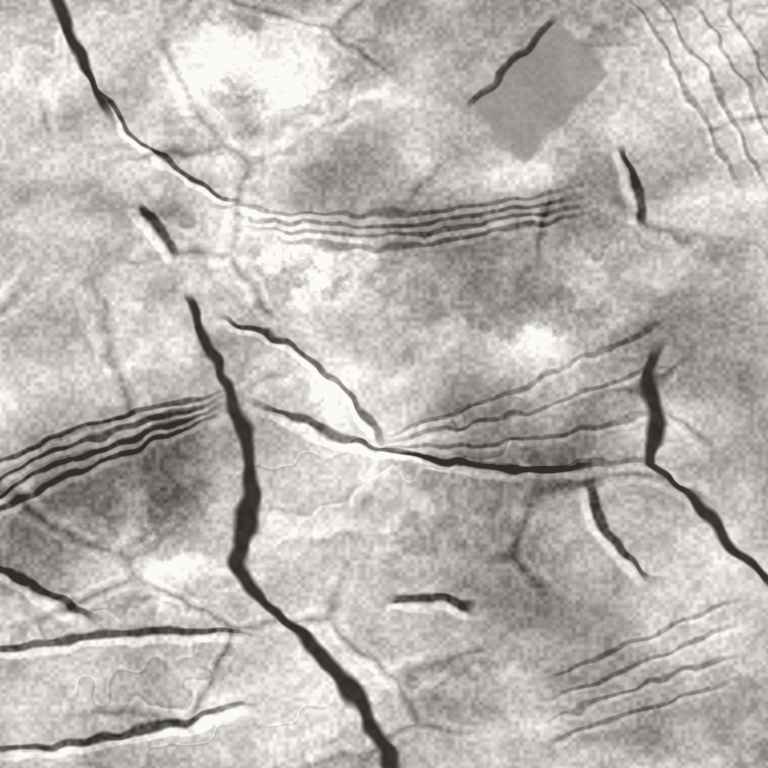
This texture is drawn by a Shadertoy shader. Its source:

```glsl
// Weathered grey rock: mottled stone with chalky patches, embossed creases and dark cracks.
// Layered value noise gives the mottling, warped cell borders give the creases,
// and bent strokes with ragged edges give the seams and open fissures.

const float BASE_TONE = 0.69;
const float MOTTLE = 1.12;        // contrast of the clouded stone
const float GRAIN = 0.17;         // contrast of the finest speckle
const float RELIEF = 0.15;        // strength of the embossed wisps
const float CREASE_DEPTH = 0.16;
const float CHALK = 0.30;         // brightness of the pale patches
const float CRACK_TONE = 0.17;
const float EDGE = 0.0022;        // softness of strokes, in canvas units
const vec3 WARMTH = vec3(0.010, 0.0, -0.010);

float hash(vec2 p) {
    vec3 h = fract(p.xyx * 0.1031);
    h += dot(h, h.yzx + 33.33);
    return fract((h.x + h.y) * h.z);
}

float noise(vec2 p) {
    vec2 i = floor(p), f = fract(p);
    f = f * f * (3.0 - 2.0 * f);
    return mix(mix(hash(i), hash(i + vec2(1, 0)), f.x),
               mix(hash(i + vec2(0, 1)), hash(i + vec2(1, 1)), f.x), f.y);
}

float fbm(vec2 p) {
    float sum = 0.0, weight = 1.0, total = 0.0;
    for (int i = 0; i < 6; i++) {
        sum += weight * noise(p);
        total += weight;
        weight *= 0.6;
        p = p * 2.03 + 17.3;
    }
    return sum / total;
}

// Gap between the nearest and second nearest cell points: zero on a border
float cellBorder(vec2 p) {
    vec2 cell = floor(p);
    float near = 9.0, next = 9.0;
    for (int y = -1; y <= 1; y++)
    for (int x = -1; x <= 1; x++) {
        vec2 c = cell + vec2(x, y);
        float d = length(c + vec2(hash(c), hash(c + 57.0)) - p);
        next = min(next, max(near, d));
        near = min(near, d);
    }
    return next - near;
}

float slit(float offset, float width) {
    return 1.0 - smoothstep(0.4 * width, width + EDGE, abs(offset));
}

// Bent, tapered stroke from a to b with a pale lip along one side
float seam(vec2 p, vec2 a, vec2 b, float bend, float width) {
    float len = length(b - a);
    vec2 dir = (b - a) / len, q = p - a;
    float s = dot(q, dir) / len;
    float offset = dot(q, vec2(-dir.y, dir.x)) - 4.0 * bend * s * (1.0 - s);
    float taper = smoothstep(0.0, 0.15, s) * (1.0 - smoothstep(0.8, 1.0, s));
    float w = width * (0.35 + 1.1 * noise(vec2(s * len * 30.0, len * 91.0)));
    return taper * (slit(offset, w) - 0.4 * slit(offset + 2.2 * width, width));
}

float glow(vec2 p, vec2 center, vec2 size) {
    vec2 d = (p - center) / size;
    return exp(-dot(d, d));
}

void mainImage(out vec4 fragColor, in vec2 fragCoord) {
    vec2 uv = fragCoord / iResolution.xy;
    vec2 drift = vec2(noise(uv * 6.0), noise(uv * 6.0 + 40.0)) - 0.5;
    vec2 jag = vec2(noise(uv * 45.0), noise(uv * 45.0 + 80.0)) - 0.5;
    vec2 p = uv + 0.018 * drift + 0.011 * jag;

    // Clouded stone, drawn out along a gently rising grain
    vec2 bed = mat2(0.97, -0.22, 0.22, 0.97) * (uv + 0.06 * drift) * vec2(0.8, 1.15);
    float tone = BASE_TONE + MOTTLE * (fbm(bed * 5.0 + 3.0) - 0.5);
    tone += GRAIN * (noise(uv * 190.0) - 0.5);

    // Embossed wisps: light on one side of a noise contour, dark on the other
    float contour = (noise(bed * vec2(6.0, 15.0) + 0.8 * jag) - 0.5) / 0.09;
    tone += RELIEF * contour * exp(-contour * contour) * smoothstep(0.3, 0.6, noise(uv * 5.0 + 9.0));

    // Chalky patches with ragged outlines
    float chalk = glow(uv, vec2(0.34, 0.92), vec2(0.14, 0.10)) + glow(uv, vec2(0.22, 0.31), vec2(0.10, 0.09))
                + glow(uv, vec2(0.40, 0.64), vec2(0.13, 0.06)) + glow(uv, vec2(0.70, 0.59), vec2(0.12, 0.07))
                + glow(uv, vec2(0.41, 0.48), vec2(0.05, 0.05)) + glow(uv, vec2(0.67, 0.77), vec2(0.07, 0.03));
    tone += CHALK * chalk * smoothstep(0.42, 0.60, fbm(uv * 13.0 + 5.0));

    // Smooth slanted slab, shadowed along its lower left side
    vec2 slab = mat2(0.707, 0.707, -0.707, 0.707) * (p - vec2(0.70, 0.885));
    vec2 beyond = abs(slab) - vec2(0.05, 0.085);
    float inside = 1.0 - smoothstep(-0.004, 0.004, max(beyond.x, beyond.y));
    tone = mix(tone, 0.57 + 0.25 * (tone - BASE_TONE), 0.85 * inside);
    tone -= 0.35 * slit(slab.x + 0.05, 0.004) * (1.0 - smoothstep(-0.01, 0.01, beyond.y));

    // Crease network
    float border = cellBorder((p + 0.05 * drift) * vec2(4.5, 6.0) + 2.0);
    float worn = smoothstep(0.4, 0.65, noise(uv * 7.0 + 21.0));
    tone -= CREASE_DEPTH * worn * (1.0 - smoothstep(0.0, 0.07, border));
    tone += 0.4 * CREASE_DEPTH * worn * slit(border - 0.12, 0.05);

    // Bundles of parallel folds
    float folds = 0.0;
    for (int i = 0; i < 4; i++) {
        float k = float(i);
        folds += seam(p, vec2(-0.05, 0.31 + 0.022 * k), vec2(0.31, 0.47 + 0.006 * k), 0.012 + 0.004 * k, 0.0035);
        folds += 0.6 * seam(p, vec2(0.25 + 0.03 * k, 0.74 - 0.016 * k), vec2(0.80, 0.77 - 0.01 * k), -0.03, 0.003);
        folds += 0.6 * seam(p, vec2(0.70, 0.02 + 0.03 * k), vec2(0.98, 0.12 + 0.035 * k), 0.01, 0.003);
        folds += 0.6 * seam(p, vec2(0.82 + 0.035 * k, 1.02), vec2(0.97 + 0.03 * k, 0.72), 0.012, 0.003);
        folds += 0.6 * seam(p, vec2(0.48, 0.42 + 0.005 * k), vec2(0.90, 0.40 + 0.065 * k), -0.015, 0.003);
    }
    tone -= 0.32 * folds;

    // Single seams
    float seams = seam(p, vec2(0.27, 0.59), vec2(0.51, 0.41), 0.035, 0.004)
                + seam(p, vec2(0.30, 0.49), vec2(0.85, 0.39), -0.035, 0.005)
                + seam(p, vec2(-0.04, 0.15), vec2(0.36, 0.17), 0.012, 0.005)
                + seam(p, vec2(-0.04, 0.03), vec2(0.36, 0.09), -0.012, 0.005)
                + seam(p, vec2(-0.03, 0.28), vec2(0.13, 0.18), 0.010, 0.006)
                + seam(p, vec2(0.77, 0.38), vec2(0.86, 0.24), -0.020, 0.006)
                + seam(p, vec2(0.50, 0.22), vec2(0.63, 0.21), 0.010, 0.006)
                + seam(p, vec2(0.81, 0.82), vec2(0.85, 0.70), 0.004, 0.006)
                + seam(p, vec2(0.17, 0.73), vec2(0.23, 0.66), 0.005, 0.007)
                + seam(p, vec2(0.11, 0.92), vec2(0.33, 0.73), -0.030, 0.003);
    tone -= 0.45 * seams;

    // Long fissure, closed for a stretch in its upper part
    float y = p.y;
    float ragged = 0.7 + 0.6 * noise(vec2(y * 35.0, 4.0));
    float longPath = 0.075 + 0.43 * (1.0 - y) - 0.075 * exp(-pow((y - 0.25) / 0.09, 2.0));
    float closed = smoothstep(0.60, 0.62, y) * (1.0 - smoothstep(0.83, 0.87, y));
    float longWidth = mix(0.0125, 0.0075, smoothstep(0.35, 0.52, y)) * ragged;
    float crack = (1.0 - closed) * slit(0.88 * (p.x - longPath), longWidth);

    // Short fissure that kinks towards the right side
    float shortPath = 0.855 + 1.05 * max(0.0, 0.39 - y) + 0.006 * sin(y * 60.0);
    float shortOpen = smoothstep(0.22, 0.25, y) * (1.0 - smoothstep(0.52, 0.56, y));
    crack = max(crack, shortOpen * slit(0.8 * (p.x - shortPath), 0.009 * ragged));

    tone = mix(clamp(tone, 0.18, 0.98), CRACK_TONE + 0.06 * noise(uv * 150.0), crack);
    fragColor = vec4(tone + WARMTH, 1.0);
}
```
